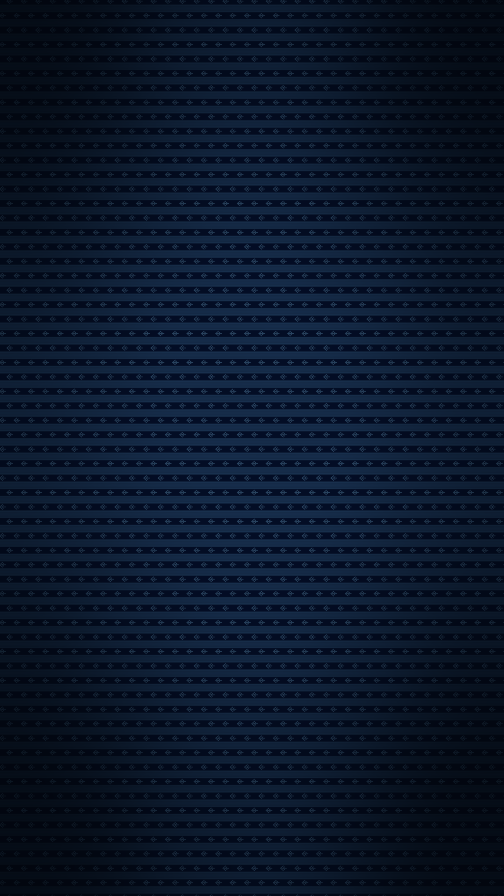
Write a Shadertoy shader that draws this pattern.

```glsl
// Dark navy ribbons: staggered rows of small left-pointing arrows on deep
// bands, separated by lighter stripes with thin rims, under a soft glow.
// Whole numbers of cells and periodic glow and noise make it tile.

const float PI = 3.14159;
const vec2 REPEATS = vec2(35.0, 62.0);

float hash(vec2 cell) {
    vec3 p = fract(cell.xyx * vec3(0.1031, 0.103, 0.0973));
    p += dot(p, p.yzx + 33.33);
    return fract((p.x + p.y) * p.z);
}

// Value noise that wraps after a whole number of cells
float wrapNoise(vec2 p, vec2 period) {
    vec2 i = floor(p), f = fract(p);
    f = f * f * (3.0 - 2.0 * f);
    vec2 a = mod(i, period), b = mod(i + 1.0, period);
    return mix(mix(hash(a), hash(vec2(b.x, a.y)), f.x),
               mix(hash(vec2(a.x, b.y)), hash(b), f.x), f.y);
}

float segment(vec2 p, vec2 a, vec2 b) {
    vec2 ab = b - a;
    return length(p - a - ab * clamp(dot(p - a, ab) / dot(ab, ab), 0.0, 1.0));
}

// Arrow with a shaft and swept fins, mirrored about its axis
float arrow(vec2 p) {
    p.y = abs(p.y);
    float shaft = segment(p, vec2(-0.2, 0.0), vec2(0.2, 0.0));
    float head = segment(p, vec2(-0.2, 0.0), vec2(-0.01, 0.16));
    float fin = segment(p, vec2(-0.02, 0.0), vec2(0.08, 0.09));
    return min(shaft, min(head, fin)) - 0.025;
}

void mainImage(out vec4 fragColor, in vec2 fragCoord) {
    vec2 uv = fragCoord / iResolution.xy;
    vec2 grid = uv * REPEATS + vec2(0.32, -0.42);
    grid.x += 0.5 * mod(floor(grid.y), 2.0);
    vec2 cell = mod(floor(grid), REPEATS);
    vec2 p = fract(grid) - 0.5;
    float soft = 0.55 * REPEATS.y / iResolution.y;

    // Periodic glow, brightest just above the middle
    vec2 falloff = cos(PI * (uv - vec2(0.5, 0.52)));
    float glow = dot(falloff * falloff, vec2(0.48, 0.52));
    glow = pow(smoothstep(0.0, 1.0, glow), 0.8);

    // Lighter stripe between the bands
    float height = abs(p.y);
    vec3 stripe = mix(vec3(0.02, 0.048, 0.088), vec3(0.084, 0.17, 0.285), glow);
    stripe *= mix(0.92, 1.02, smoothstep(0.26, 0.5, height));

    // Deep band carrying the arrows
    vec3 band = mix(vec3(0.006, 0.024, 0.06), vec3(0.012, 0.05, 0.145), glow);
    vec3 color = mix(band, stripe, smoothstep(-soft, soft, height - 0.23));

    // Thin continuous rim beside each band
    float rim = 1.0 - smoothstep(0.0, soft, abs(height - 0.3) - 0.012);
    color += rim * mix(0.2, 1.0, glow) * vec3(0.016, 0.03, 0.04);

    // Arrows with slight brightness changes from cell to cell
    float ink = 1.0 - smoothstep(-soft, soft, arrow(p));
    vec3 arrowColor = mix(vec3(0.045, 0.085, 0.13), vec3(0.17, 0.28, 0.39), glow);
    color = mix(color, arrowColor * mix(0.94, 1.04, hash(cell)), ink);

    // Faint uneven wear
    float wear = wrapNoise(uv * vec2(9.0, 16.0), vec2(9.0, 16.0));
    color *= mix(0.98, 1.02, wear);

    fragColor = vec4(color, 1.0);
}
```
